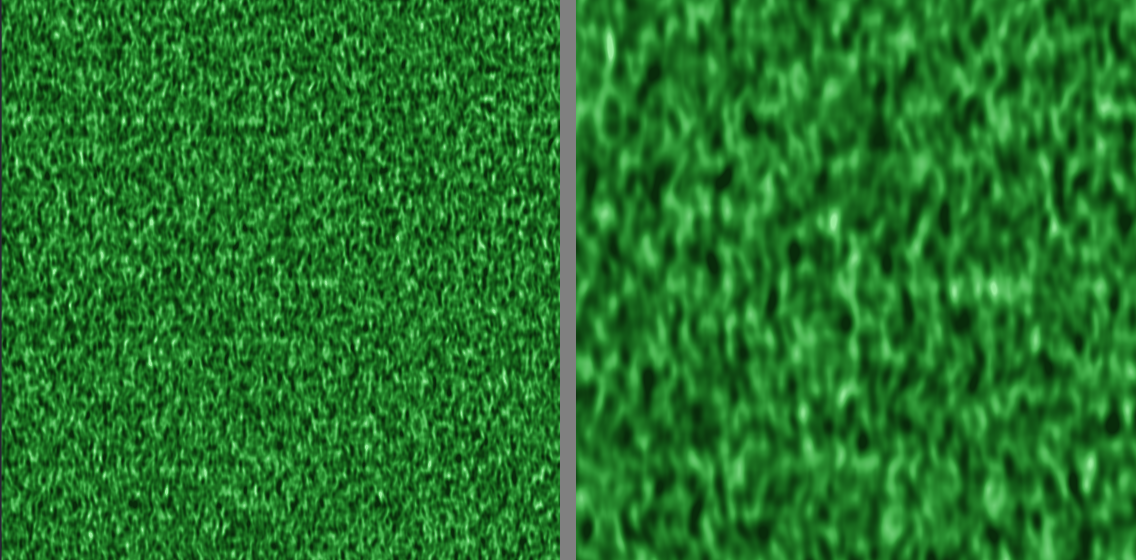
Left: the whole. Right: its middle third, enlarged.
This texture is drawn by a Shadertoy shader. Its source:

```glsl
const vec2 BLADE_CELLS = vec2(122.0, 48.0);   // grains across and up the canvas
const vec2 SPECK_CELLS = vec2(165.0, 95.0);   // short fine glints between them
const vec2 TUFT_CELLS = vec2(64.0, 34.0);     // soft light and dark tufts
const vec2 WANDER_CELLS = vec2(30.0, 42.0);   // patches that share one lean
const float BLADE_WEIGHT = 0.86;
const float SPECK_WEIGHT = 0.42;
const float TUFT_WEIGHT = 0.28;
const float WANDER = 0.0045;
const float LEAN = 0.13;
const float SIZE_SPREAD = 0.15;
const float CONTRAST = 0.98;
const float NOISE_DEVIATION = 0.173;          // spread of one gradient noise layer
const float TUFT_DEVIATION = 0.2145;          // spread of one value noise layer
const float TONE_STEP = 0.76;                 // deviations between two greens
const int LAYERS = 3;
const float EDGE_WIDTH = 0.003;
const float EDGE_BLUR = 0.002;
const vec3 EDGE_COLOR = vec3(0.16, 0.15, 0.20);

// Greens from deep shadow to pale glint
const int GREENS = 8;
const vec3 GREEN[GREENS] = vec3[GREENS](
    vec3(0.03, 0.17, 0.04),
    vec3(0.05, 0.25, 0.06),
    vec3(0.07, 0.35, 0.09),
    vec3(0.11, 0.45, 0.13),
    vec3(0.16, 0.56, 0.19),
    vec3(0.27, 0.70, 0.30),
    vec3(0.39, 0.78, 0.42),
    vec3(0.60, 0.93, 0.62));
const float MIDDLE_GREEN = 3.03;

float hash(vec2 p) {
    return fract(sin(dot(p, vec2(127.1, 311.7))) * 43758.5453);
}

vec2 slopeAt(vec2 cell) {
    return 2.0 * vec2(hash(cell), hash(cell + 57.3)) - 1.0;
}

float valueNoise(vec2 p) {
    vec2 cell = floor(p);
    vec2 f = fract(p);
    f = f * f * (3.0 - 2.0 * f);
    float low = mix(hash(cell), hash(cell + vec2(1.0, 0.0)), f.x);
    float high = mix(hash(cell + vec2(0.0, 1.0)), hash(cell + vec2(1.0, 1.0)), f.x);
    return mix(low, high, f.y);
}

// Gradient noise with mean zero and unit deviation
float gradientNoise(vec2 p) {
    vec2 cell = floor(p);
    vec2 f = fract(p);
    vec2 s = f * f * (3.0 - 2.0 * f);
    vec2 right = vec2(1.0, 0.0);
    vec2 up = vec2(0.0, 1.0);
    float low = mix(dot(slopeAt(cell), f),
                    dot(slopeAt(cell + right), f - right), s.x);
    float high = mix(dot(slopeAt(cell + up), f - up),
                     dot(slopeAt(cell + 1.0), f - 1.0), s.x);
    return mix(low, high, s.y) / NOISE_DEVIATION;
}

// Overlaid upright grains, each layer with its own lean and size
float bladeNoise(vec2 uv) {
    float sum = 0.0;
    for (int i = 0; i < LAYERS; i++) {
        float side = float(i) - 1.0;
        vec2 p = uv + vec2(side * LEAN * uv.y, 0.0);
        p *= BLADE_CELLS * (1.0 + SIZE_SPREAD * side);
        sum += gradientNoise(p + 37.37 * float(i + 1));
    }
    return sum / sqrt(float(LAYERS));
}

vec3 greenRamp(float tone) {
    float t = clamp(tone, 0.0, float(GREENS) - 1.001);
    int i = int(t);
    return mix(GREEN[i], GREEN[i + 1], t - float(i));
}

void mainImage(out vec4 fragColor, in vec2 fragCoord) {
    vec2 uv = fragCoord / iResolution.xy;

    // Grass tone
    vec2 bent = uv;
    bent.x += WANDER * (valueNoise(uv * WANDER_CELLS) - 0.5);
    float blades = bladeNoise(bent);
    float specks = gradientNoise(bent * SPECK_CELLS + 211.3);
    float tufts = (valueNoise(bent * TUFT_CELLS + 91.7) - 0.5) / TUFT_DEVIATION;
    float level = BLADE_WEIGHT * blades + SPECK_WEIGHT * specks + TUFT_WEIGHT * tufts;
    vec3 color = greenRamp(MIDDLE_GREEN + CONTRAST * level / TONE_STEP);

    // Thin dark border on the left
    float edge = 1.0 - smoothstep(EDGE_WIDTH - EDGE_BLUR, EDGE_WIDTH + EDGE_BLUR, uv.x);
    color = mix(color, EDGE_COLOR, edge);

    fragColor = vec4(color, 1.0);
}
```
